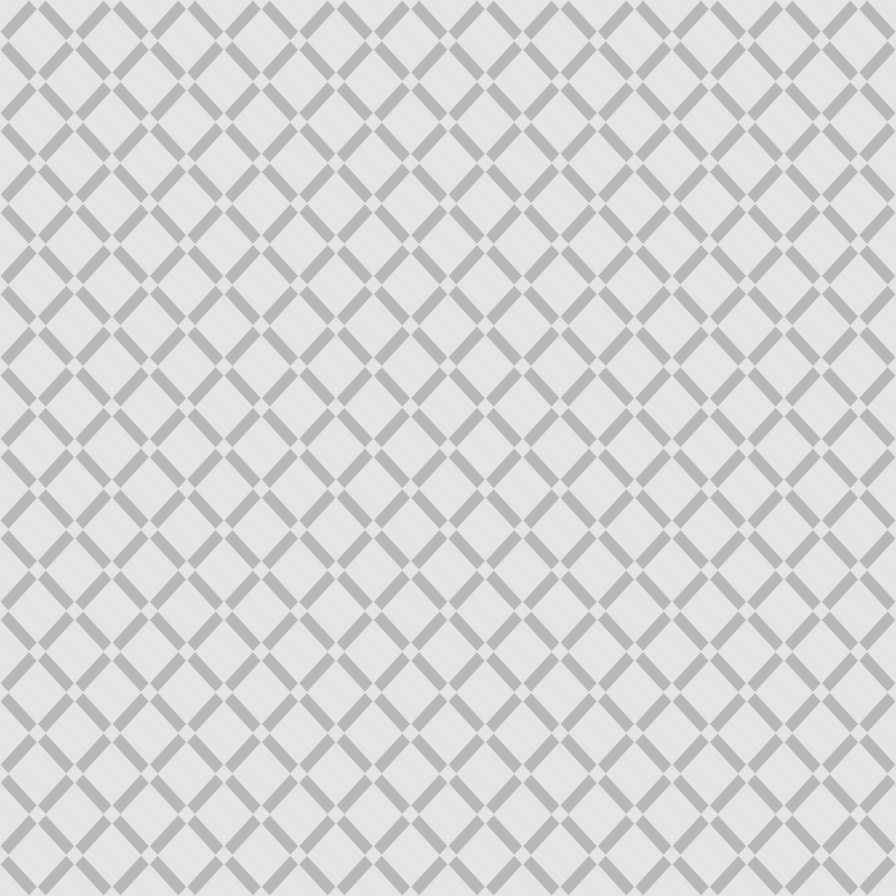
Write a Shadertoy shader that draws this pattern.

```glsl
// Diagonal trellis of short grey bars with open crossings on a pale ground.

// Soft step, centred on zero, one blur width wide.
float softEdge(float d, float blur) {
    return smoothstep(-blur, blur, d);
}

// Bars along the lines where "across" is zero, cut short at each crossing.
float bar(float across, float along, float blur) {
    return softEdge(0.105 - across, blur) * softEdge(along - 0.12, blur);
}

void mainImage(out vec4 fragColor, in vec2 fragCoord) {
    vec2 uv = fragCoord / iResolution.xy;

    // Diagonal axes of 12 by 11 diamonds; whole numbers mark the lines.
    vec2 cell = uv * vec2(12.0, 11.0);
    vec2 diagonal = vec2(cell.x + cell.y, cell.x - cell.y) + 0.5;
    vec2 lineDist = abs(fract(diagonal + 0.5) - 0.5);

    // About three quarters of a pixel, measured in diagonal units.
    float blur = 12.2 / min(iResolution.x, iResolution.y);
    float bars = max(bar(lineDist.x, lineDist.y, blur),
                     bar(lineDist.y, lineDist.x, blur));

    // Barely visible diagonal hatching on the ground.
    float hatch = 0.003 * sin(6.2831853 * 96.0 * (uv.x + uv.y));

    vec3 color = mix(vec3(0.898 + hatch), vec3(0.72), bars);
    fragColor = vec4(color, 1.0);
}
```
